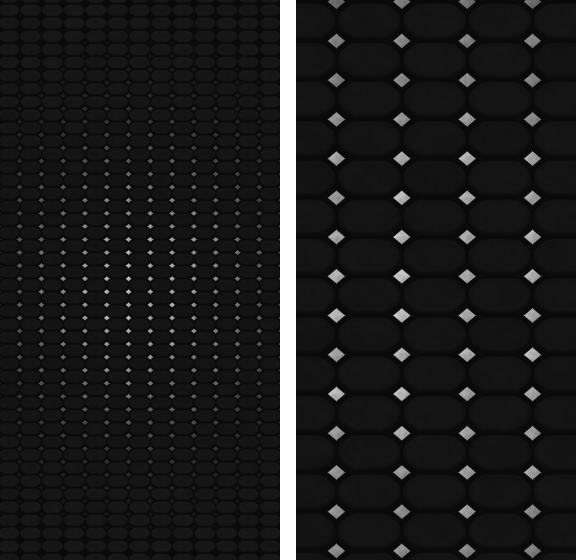
Left: the whole. Right: its middle third, enlarged.
A WebGL 2 fragment shader for this pattern:

```glsl
#version 300 es
precision highp float;
// Near-black chamfered tiles on a staggerless grid, with a small metal diamond
// at every joint. Tiles come from edge distances with a smooth minimum; a soft
// pool of light makes the diamonds shine at the centre and vanish at the ends.

uniform vec2 u_resolution;
out vec4 fragColor;

// Lengths are in canvas widths.
const vec2  PITCH        = vec2(0.0778, 0.0467);
const vec2  FIRST_JOINT  = vec2(0.0703, 1.0044);
const vec2  HALF_GAP     = vec2(0.0016, 0.0022);
const vec2  DIAMOND_AXIS = vec2(0.644, 0.765);
const float DIAMOND_SIZE = 0.0066;
const float CHAMFER      = 0.0130;
const float ROUNDING     = 0.0050;
const float BEVEL_WIDTH  = 0.0060;
const float RIM_WIDTH    = 0.0016;
const float GRAIN_SCALE  = 150.0;
const float MOTTLE_SCALE = 32.0;
const vec2  LIGHT_CENTRE = vec2(0.50, 0.97);
const vec2  LIGHT_RADIUS = vec2(0.52, 0.56);

const vec3 GROOVE = vec3(0.038);
const vec3 BEVEL  = vec3(0.062);
const vec3 FACE   = vec3(0.084);
const vec3 METAL  = vec3(0.70);

vec2 hash2(vec2 p) {
  vec3 q = fract(p.xyx * vec3(0.1031, 0.1030, 0.0973));
  q += dot(q, q.yzx + 33.33);
  return fract((q.xx + q.yz) * q.zy);
}

// Distance to the nearest scattered point, in cell units.
float cellular(vec2 p) {
  vec2 cell = floor(p);
  float nearest = 4.0;
  for (int y = -1; y <= 1; y++) {
    for (int x = -1; x <= 1; x++) {
      vec2 c = cell + vec2(x, y);
      vec2 d = c + hash2(c + 100.0) - p;
      nearest = min(nearest, dot(d, d));
    }
  }
  return sqrt(nearest);
}

float smoothMin(float a, float b, float k) {
  float h = max(k - abs(a - b), 0.0) / k;
  return min(a, b) - 0.25 * h * h * k;
}

void main() {
  vec2 p = gl_FragCoord.xy / u_resolution.x;
  float px = 1.0 / u_resolution.x;

  // Offset from the nearest joint, and the tile this point lies in.
  vec2 grid = (p - FIRST_JOINT) / PITCH;
  vec2 joint = floor(grid + 0.5);
  vec2 fromJoint = (grid - joint) * PITCH;
  vec2 q = abs(fromJoint);
  vec2 tileHash = hash2(floor(grid) + 60.0);
  float tileY = fract(grid.y) - 0.5;

  // Inside distance of the chamfered tile.
  vec2 side = q - HALF_GAP;
  float corner = dot(q, DIAMOND_AXIS) - CHAMFER;
  float inside = smoothMin(min(side.x, side.y), corner, ROUNDING);

  // Worn, mottled surface.
  float grain = cellular(p * GRAIN_SCALE) - 0.5;
  float mottle = cellular(p * MOTTLE_SCALE + 0.4 * sin(p.yx * 90.0)) - 0.5;
  float wear = 1.0 + 0.10 * grain + 0.13 * mottle + 0.08 * (tileHash.x - 0.5);

  // Groove, bevel and face; the far ends are slightly paler.
  float endTone = smoothstep(0.25, 0.90, abs(p.y - LIGHT_CENTRE.y));
  vec3 tile = mix(BEVEL, FACE, smoothstep(0.0, BEVEL_WIDTH, inside));
  tile *= wear * mix(0.94, 1.06, endTone);
  vec3 color = mix(GROOVE, tile, smoothstep(-1.2 * px, 1.2 * px, inside));

  // Thin rim, lit from above.
  float rim = 1.0 - smoothstep(0.0, RIM_WIDTH + px, abs(inside - RIM_WIDTH));
  color += rim * mix(-0.010, 0.020, smoothstep(-0.35, 0.35, tileY)) * (0.7 + 0.5 * endTone);

  // Diamonds, faded by the pool of light.
  vec2 lightOffset = (joint * PITCH + FIRST_JOINT - LIGHT_CENTRE) / LIGHT_RADIUS;
  float light = exp(-dot(lightOffset, lightOffset));
  float facet = 1.0 + 9.0 * (fromJoint.y - fromJoint.x);
  float variation = 0.92 + 0.16 * hash2(joint + 80.0).y;
  vec3 metal = METAL * light * facet * variation * (1.0 + 0.15 * grain);
  float diamond = dot(q, DIAMOND_AXIS) - DIAMOND_SIZE;
  float cover = 1.0 - smoothstep(-0.7 * px, 0.7 * px, diamond);
  color = mix(color, max(metal, GROOVE), cover);

  fragColor = vec4(color, 1.0);
}
```
